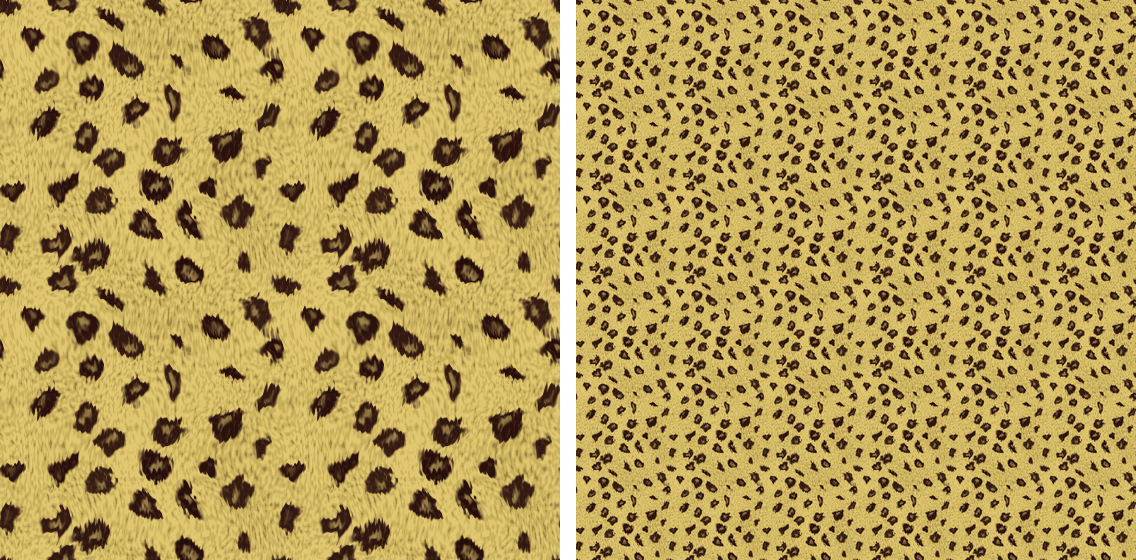
Left: one tile. Right: repeated 3 by 3.
Reproduce this texture procedurally as a Shadertoy shader.

```glsl
const float TILES = 2.0;   // repeats across and down
const float CELLS = 6.0;   // spots per repeat, each way
const float TAU = 6.2832;
const vec3 COAT_LIGHT = vec3(0.88, 0.78, 0.44);
const vec3 COAT_MID = vec3(0.79, 0.69, 0.36);
const vec3 COAT_SHADE = vec3(0.62, 0.53, 0.28);
const vec3 SPOT_DARK = vec3(0.15, 0.05, 0.04);

vec2 hash2(vec2 p, float seed) {
    vec3 q = fract(vec3(p.xyx + seed * 7.31) * vec3(0.1031, 0.1030, 0.0973));
    q += dot(q, q.yzx + 33.33);
    return fract((q.xx + q.yz) * q.zy);
}

vec2 gradientAt(vec2 lattice, vec2 period, float seed) {
    float angle = TAU * hash2(mod(lattice, period), seed).x;
    return vec2(cos(angle), sin(angle));
}

// Gradient noise over the unit square, wrapping after `period` lattice steps
float noise(vec2 p, vec2 period, float seed) {
    p *= period;
    vec2 i = floor(p), f = p - i;
    vec2 u = f * f * f * (f * (f * 6.0 - 15.0) + 10.0);
    vec2 e = vec2(1.0, 0.0);
    float a = dot(gradientAt(i, period, seed), f);
    float b = dot(gradientAt(i + e.xy, period, seed), f - e.xy);
    float c = dot(gradientAt(i + e.yx, period, seed), f - e.yx);
    float d = dot(gradientAt(i + e.xx, period, seed), f - e.xx);
    return mix(mix(a, b, u.x), mix(c, d, u.x), u.y);
}

mat2 rotation(float angle) {
    float c = cos(angle), s = sin(angle);
    return mat2(c, s, -s, c);
}

// Darkness of one spot; the larger ones have a paler, off-centre heart
float spotInk(vec2 d, vec2 cell) {
    vec2 shape = hash2(cell, 3.0), look = hash2(cell, 5.0);
    float radius = mix(0.16, 0.36, shape.x);
    d = rotation(TAU * shape.y) * d;
    d *= vec2(mix(0.84, 0.97, look.x), mix(1.3, 1.06, look.x));

    float angle = atan(d.y, d.x);
    float lobes = 0.10 * sin(3.0 * angle + TAU * look.y)
                + 0.05 * sin(5.0 * angle + 9.0 * look.x);
    float body = 1.0 - smoothstep(-0.05, 0.05, length(d) - radius * (1.0 + lobes));

    vec2 shift = radius * 0.4 * (look - 0.5);
    float heart = 1.0 - smoothstep(-0.07, 0.05, length(d - shift) - radius * 0.38);
    heart *= smoothstep(0.22, 0.28, radius);
    return body * mix(0.9, 1.0, look.y) * (1.0 - 0.58 * heart);
}

// Darkest spot over p, among the staggered, jittered neighbours
float spots(vec2 p) {
    vec2 home = floor(p);
    float ink = 0.0;
    for (int y = -1; y <= 1; y++)
    for (int x = -1; x <= 1; x++) {
        vec2 id = home + vec2(x, y);
        vec2 cell = mod(id, CELLS);
        vec2 centre = id + 0.5 + vec2(0.36, 0.28) * (hash2(cell, 1.0) - 0.5);
        centre.y += 0.5 * mod(cell.x, 2.0) - 0.25;
        ink = max(ink, spotInk(p - centre, cell));
    }
    return ink;
}

vec3 coatColour(float strand, float patches) {
    float light = strand + 0.28 * patches;
    vec3 colour = mix(COAT_MID, COAT_LIGHT, smoothstep(-0.16, 0.18, light));
    return mix(COAT_SHADE, colour, smoothstep(-0.46, -0.2, light));
}

void mainImage(out vec4 fragColor, in vec2 fragCoord) {
    vec2 p = fragCoord / iResolution.xy * TILES;

    // Short hair bends along a slow flow
    vec2 flow = vec2(noise(p, vec2(4.0), 11.0), noise(p, vec2(5.0), 12.0));
    vec2 hair = p + 0.06 * flow;
    float fine = noise(hair, vec2(106.0, 50.0), 13.0);
    float tufts = noise(hair, vec2(64.0, 34.0), 14.0);
    float strand = 0.65 * fine + 0.45 * tufts;

    // Spots wander off their rows and columns
    vec2 wander = 0.38 * sin(TAU * (p.yx + vec2(0.1, 0.35)));

    // Their outlines are bent out of round, then frayed along the hair
    vec2 warp = vec2(noise(p, vec2(16.0), 15.0), noise(p, vec2(16.0), 16.0));
    float fray = noise(hair, vec2(88.0, 30.0), 17.0) + 0.4 * fine;
    vec2 q = p * CELLS + wander + 0.2 * warp + vec2(0.04, 0.14) * fray;
    float ink = spots(q) * (1.0 - 0.12 * smoothstep(0.0, 0.4, strand));

    vec3 coat = coatColour(strand, noise(p, vec2(3.0), 18.0));
    fragColor = vec4(mix(coat, SPOT_DARK, ink), 1.0);
}
```
